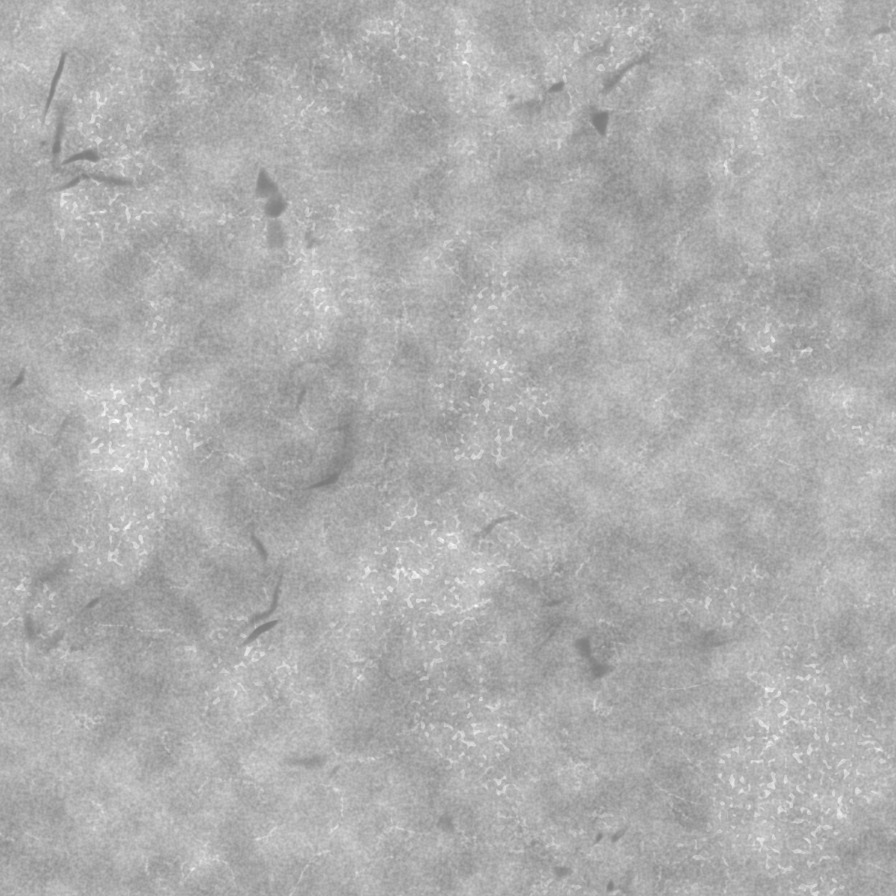
This texture is drawn by a Shadertoy shader. Its source:

```glsl
// Seamless weathered grey concrete: mottling, pale speckle, hairline scratches and slanted cracks.

const float BASE_GREY = 0.668;
const float CRACK_GREY = 0.46;
const float TAU = 6.2831853;

float hash(vec2 p) {
    vec3 q = fract(p.xyx * 0.1031);
    q += dot(q, q.yzx + 33.33);
    return fract((q.x + q.y) * q.z);
}

// Dot product of a wrapped lattice gradient with the offset to it
float corner(vec2 cell, vec2 offset, vec2 period, float seed) {
    float angle = TAU * hash(mod(cell, period) + seed * 17.3);
    return dot(vec2(cos(angle), sin(angle)), offset);
}

// Gradient noise that repeats over the unit square; period holds whole numbers
float noise(vec2 uv, vec2 period, float seed) {
    vec2 p = uv * period;
    vec2 cell = floor(p);
    vec2 f = p - cell;
    vec2 w = f * f * f * (f * (f * 6.0 - 15.0) + 10.0);
    vec2 e = vec2(1.0, 0.0);
    float low = mix(corner(cell, f, period, seed),
                    corner(cell + e, f - e, period, seed), w.x);
    float high = mix(corner(cell + e.yx, f - e.yx, period, seed),
                     corner(cell + 1.0, f - 1.0, period, seed), w.x);
    return mix(low, high, w.y);
}

float fbm(vec2 uv, float period, int octaves, float gain, float seed) {
    float sum = 0.0, amplitude = 1.0;
    for (int i = 0; i < octaves; i++) {
        sum += amplitude * noise(uv, vec2(period), seed + float(i));
        amplitude *= gain;
        period *= 2.0;
    }
    return sum;
}

vec2 warp(vec2 uv, float period, float amount, float seed) {
    return uv + amount * vec2(fbm(uv, period, 3, 0.5, seed),
                              fbm(uv, period, 3, 0.5, seed + 5.0));
}

// Whole-number rotation to the rising diagonal, so noise still wraps
vec2 diagonal(vec2 uv) {
    return vec2(uv.x - uv.y, uv.x + uv.y);
}

// Soft band around one level of a noise field
float band(float value, float width) {
    return 1.0 - smoothstep(0.0, width, abs(value));
}

// Thin curved hairs, broken into short pieces
float scratches(vec2 uv) {
    float sum = 0.0;
    for (int i = 0; i < 4; i++) {
        float seed = 40.0 + 9.0 * float(i);
        float period = 7.0 + 4.0 * float(i);
        float field = noise(warp(uv, 6.0, 0.04, seed), vec2(period), seed + 1.0);
        float pieces = smoothstep(0.1, 0.35, noise(uv, vec2(period + 4.0), seed + 2.0));
        sum += pieces * band(field - 0.1, 0.0032 * period);
    }
    return min(sum, 1.0);
}

// x: cracks and pits, y: faint smudge around them
vec2 cracks(vec2 uv) {
    vec2 bent = diagonal(warp(uv, 9.0, 0.035, 80.0));
    float region = smoothstep(0.0, 0.3, fbm(uv, 4.0, 2, 0.5, 90.0));
    float field = noise(bent, vec2(5.0, 2.0), 95.0) - 0.06;
    float taper = smoothstep(-0.05, 0.3, fbm(uv, 9.0, 2, 0.5, 97.0));
    float line = taper * band(field, 0.015 + 0.05 * taper);
    float halo = band(field, 0.28);
    float pits = smoothstep(0.26, 0.5, noise(bent, vec2(34.0, 18.0), 101.0));
    float marks = max(0.8 * line, pits * smoothstep(0.1, 0.6, halo));
    return region * vec2(marks, halo);
}

void mainImage(out vec4 fragColor, in vec2 fragCoord) {
    vec2 uv = fragCoord / iResolution.xy;

    // Broad clouds, mottling and fine grain
    float cloud = fbm(uv, 5.0, 3, 0.5, 1.0);
    float mottle = fbm(uv, 24.0, 4, 0.6, 10.0);
    float grain = noise(uv, vec2(180.0), 20.0) + noise(uv, vec2(310.0), 21.0);
    float grey = BASE_GREY + 0.09 * cloud + 0.08 * mottle + 0.065 * grain;

    // Pale worn patches full of speckle
    float patchMask = smoothstep(-0.05, 0.45, fbm(uv, 5.0, 4, 0.6, 25.0));
    float flecks = noise(uv, vec2(150.0), 30.0) + 0.5 * noise(uv, vec2(60.0), 31.0);
    float speckle = smoothstep(0.15, 0.45, flecks);
    grey += 0.04 * patchMask + 0.13 * speckle * mix(0.25, 1.0, patchMask);

    // Light hairlines
    grey += 0.065 * scratches(uv) * (0.8 + grain);

    // Dark cracks with a faint lit rim
    vec2 crack = cracks(uv);
    float rim = max(cracks(uv + vec2(-0.004, 0.004)).x - crack.x, 0.0);
    grey += 0.035 * rim - 0.025 * crack.y;
    grey = mix(grey, CRACK_GREY, 0.8 * crack.x);

    fragColor = vec4(vec3(clamp(grey, 0.0, 1.0)), 1.0);
}
```
